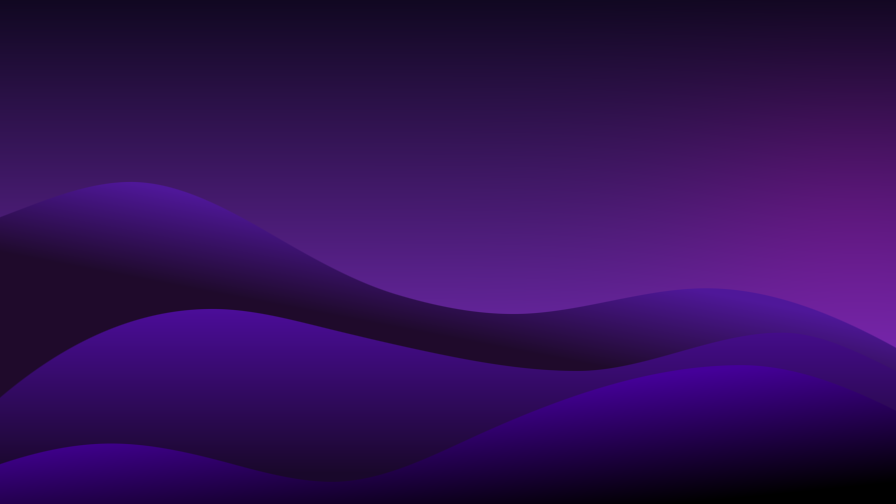
Reproduce this background procedurally as a Shadertoy shader.

```glsl
// Three layered violet hills beneath a dusk sky with a magenta glow at the right.
#define SKY_TOP vec3(0.065, 0.030, 0.130)
#define SKY_LOW vec3(0.380, 0.140, 0.590)
#define SKY_SPAN 0.62
#define GLOW_TINT vec3(0.085, -0.012, 0.045)
#define GLOW_CENTER vec2(0.96, 0.56)
#define GLOW_RADIUS vec2(0.22, 0.30)
#define KNOTS 7

// Ridge knots: x, height, slope, all in canvas fractions.
const vec3 BACK_RIDGE[KNOTS] = vec3[KNOTS](
    vec3(0.0, 0.569, 0.67), vec3(0.146, 0.639, 0.0), vec3(0.3125, 0.5255, -1.03),
    vec3(0.443, 0.4155, -0.53), vec3(0.573, 0.377, 0.0), vec3(0.788, 0.428, 0.0),
    vec3(1.0, 0.310, -0.98));
const vec3 MIDDLE_RIDGE[KNOTS] = vec3[KNOTS](
    vec3(0.0, 0.211, 1.51), vec3(0.237, 0.387, 0.0), vec3(0.352, 0.354, -0.44),
    vec3(0.497, 0.295, -0.36), vec3(0.6445, 0.264, 0.0), vec3(0.872, 0.340, 0.0),
    vec3(1.0, 0.264, -0.89));
const vec3 FRONT_RIDGE[KNOTS] = vec3[KNOTS](
    vec3(0.0, 0.079, 0.60), vec3(0.124, 0.120, 0.0), vec3(0.260, 0.079, -0.48),
    vec3(0.371, 0.044, 0.0), vec3(0.521, 0.127, 0.82), vec3(0.827, 0.2755, 0.0),
    vec3(1.0, 0.185, -0.89));

// Cubic Hermite curve through the knots of a ridge.
float ridgeHeight(vec3 knots[KNOTS], float x) {
    float height = knots[0].y;
    for (int i = 0; i < KNOTS - 1; i++) {
        vec3 a = knots[i], b = knots[i + 1];
        if (x >= a.x) {
            float span = b.x - a.x;
            float t = (x - a.x) / span, s = 1.0 - t;
            height = s * s * ((1.0 + 2.0 * t) * a.y + t * span * a.z)
                   + t * t * ((1.0 + 2.0 * s) * b.y - s * span * b.z);
        }
    }
    return height;
}

// Lay a hill over the scene, shaded from crest to foot along a tilted axis.
vec3 addHill(vec3 scene, vec2 uv, vec3 knots[KNOTS], float tilt, vec2 range,
             vec3 crest, vec3 foot) {
    float above = uv.y - ridgeHeight(knots, uv.x);
    float edge = fwidth(above) * 0.7;
    float depth = 1.0 - uv.y + tilt * uv.x;
    float shade = clamp((depth - range.x) / (range.y - range.x), 0.0, 1.0);
    return mix(scene, mix(crest, foot, shade), 1.0 - smoothstep(-edge, edge, above));
}

vec3 sky(vec2 uv) {
    vec2 offset = (uv - GLOW_CENTER) / GLOW_RADIUS;
    vec3 base = mix(SKY_TOP, SKY_LOW, (1.0 - uv.y) / SKY_SPAN);
    return base + GLOW_TINT * exp(-dot(offset, offset));
}

void mainImage(out vec4 fragColor, in vec2 fragCoord) {
    vec2 uv = fragCoord / iResolution.xy;
    vec3 color = sky(uv);

    // Hills from far to near
    color = addHill(color, uv, BACK_RIDGE, -0.338, vec2(0.3125, 0.50),
                    vec3(0.31, 0.09, 0.60), vec3(0.12, 0.04, 0.17));
    color = addHill(color, uv, MIDDLE_RIDGE, 0.0, vec2(0.606, 0.9375),
                    vec3(0.30, 0.05, 0.61), vec3(0.10, 0.03, 0.17));
    color = addHill(color, uv, FRONT_RIDGE, 0.178, vec2(0.875, 1.135),
                    vec3(0.27, 0.0, 0.60), vec3(0.0));

    fragColor = vec4(clamp(color, 0.0, 1.0), 1.0);
}
```
